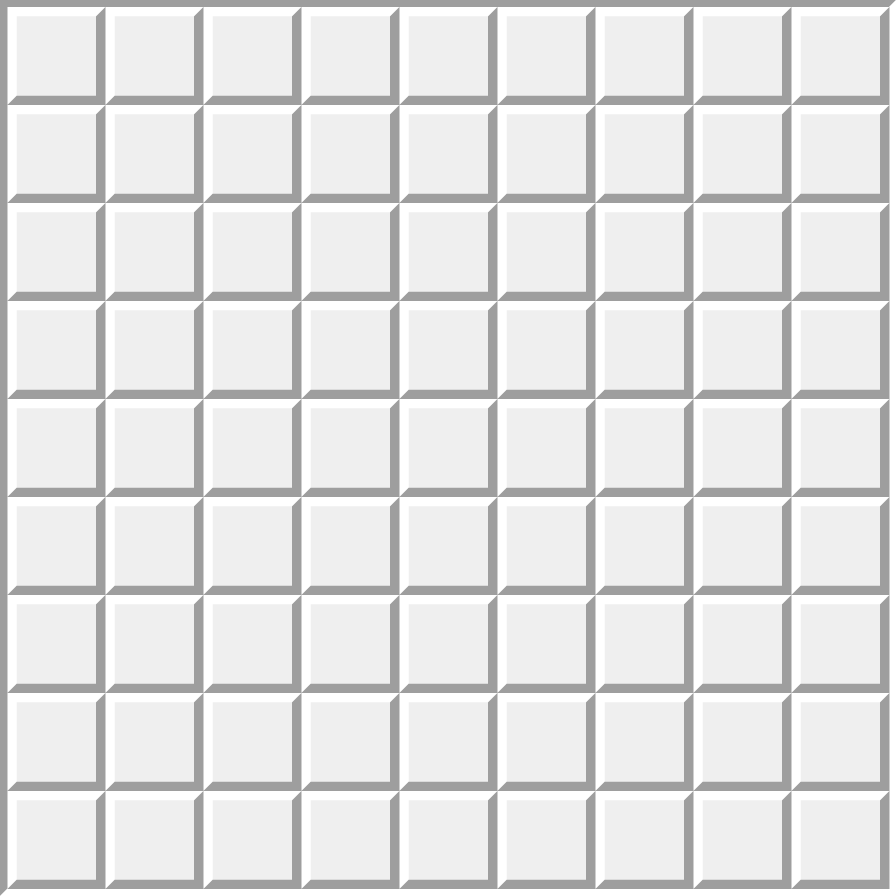
This pattern is drawn by a Shadertoy shader. Its source:

```glsl
const float LIGHT = 1.0;
const float SHADE = 0.62;
const float FACE = 0.937;

// Raised tile: lit top and left bevels, shaded bottom and right, mitred corners
float tile(vec2 q, float size, float bevel) {
    vec2 inset = min(q, size - q);
    if (min(inset.x, inset.y) > bevel) return FACE;
    return q.y > q.x ? LIGHT : SHADE;
}

// Nine by nine tiles inside a sunken frame, whose bevel is lit the other way
float board(vec2 uv) {
    float pitch = 7.0 / 64.0;
    vec2 p = uv - vec2(0.0083, 0.0078);
    bool inside = all(greaterThan(p, vec2(0.0))) && all(lessThan(p, vec2(9.0 * pitch)));
    if (inside) return tile(mod(p, pitch), pitch, 0.0104);
    return uv.y > uv.x ? SHADE : LIGHT;
}

void mainImage(out vec4 fragColor, in vec2 fragCoord) {
    // Average a 4 by 4 grid of samples to smooth every edge
    float shade = 0.0;
    for (int i = 0; i < 16; i++) {
        vec2 offset = (vec2(i % 4, i / 4) + 0.5) / 4.0 - 0.5;
        shade += board((fragCoord + offset) / iResolution.xy) / 16.0;
    }
    fragColor = vec4(vec3(shade), 1.0);
}
```
